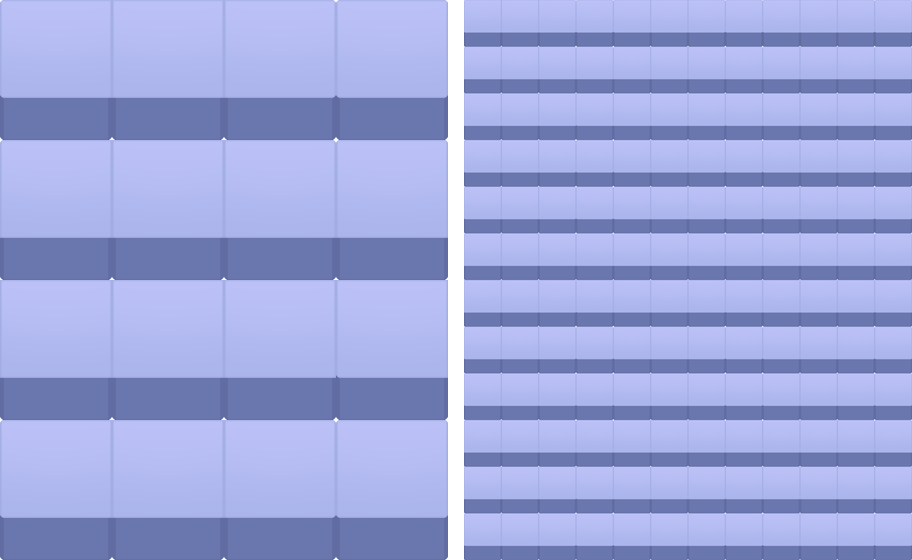
Left, the tile; right, the same tile 3 across and 3 down.
Reproduce this pattern procedurally as a WebGL 1 fragment shader.

```glsl
precision highp float;
// A four by four wall of soft blue blocks, each a pale face above a dark front.
// Cells come from fract; corners use a rounded distance, and a rule on the
// seam and row numbers decides which face corners are rounded.
uniform vec2 u_resolution;

// Coverage outside a rounded corner; edge holds the distances to its two sides.
float cornerGap(vec2 edge, float radius, float pixel) {
  float d = length(max(radius - edge, 0.0)) - radius;
  return smoothstep(0.0, pixel, d);
}

void main() {
  // Cell space: one unit is the height of a block.
  vec2 grid = gl_FragCoord.xy / u_resolution * 4.0;
  vec2 local = fract(grid);
  float blockWidth = u_resolution.x / u_resolution.y;
  float pixel = 4.0 / u_resolution.y;
  float x = min(local.x, 1.0 - local.x) * blockWidth;
  float y = local.y;
  float top = 1.0 - y;

  // Rows count down from the top; seams count from the left and wrap.
  float row = 3.0 - floor(grid.y);
  float seam = mod(floor(grid.x + 0.5), 4.0);
  float outerSeam = 1.0 - step(0.5, seam) * step(seam, 2.5);
  float thirdRow = 1.0 - step(0.5, abs(row - 2.0));
  float endRow = step(1.4, abs(row - 1.5));
  float rightOfSeam = step(local.x, 0.5);
  float roundTop = outerSeam * (1.0 - thirdRow);
  float roundBase = max(outerSeam * endRow, thirdRow * step(2.5, seam) * rightOfSeam);

  // Dark front with a broad shaded joint.
  float joint = 1.0 - smoothstep(0.022, 0.032, x);
  vec3 front = mix(vec3(0.416, 0.467, 0.682), vec3(0.376, 0.424, 0.635), joint);
  front *= 1.0 - 0.05 * (1.0 - smoothstep(0.004, 0.014, y));

  // Pale face: slightly bowed gradient, thin joint and upper rim.
  float bow = 0.035 * sin(3.14159 * local.x) * sin(3.14159 * top / 0.698);
  float shade = smoothstep(-0.05, 0.75, top - bow);
  vec3 face = mix(vec3(0.735, 0.757, 0.965), vec3(0.667, 0.710, 0.925), shade);
  float line = 1.0 - smoothstep(0.005, 0.018, x);
  float rim = 1.0 - smoothstep(0.004, 0.015, top);
  face = mix(face, vec3(0.625, 0.670, 0.885), max(0.8 * line, 0.55 * rim));
  face *= 1.0 - 0.025 * (1.0 - smoothstep(0.004, 0.016, y - 0.302));

  // Face over front, with some lower corners cut away.
  float faceMask = smoothstep(-0.5 * pixel, 0.5 * pixel, y - 0.302);
  faceMask *= 1.0 - roundBase * cornerGap(vec2(x, y - 0.302), 0.038, pixel);
  faceMask *= smoothstep(-pixel, 0.5 * pixel, top);
  vec3 color = mix(front, face, faceMask);

  // White gaps where block corners meet.
  float gap = cornerGap(vec2(x, y), 0.042, pixel);
  gap = max(gap, roundTop * cornerGap(vec2(x, top), 0.038, pixel));
  gl_FragColor = vec4(mix(color, vec3(0.985, 0.988, 1.0), gap), 1.0);
}
```
